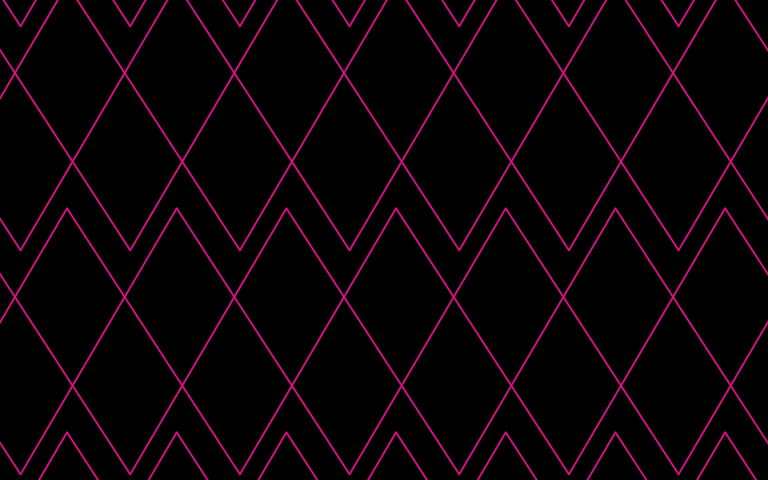
A WebGL 2 fragment shader for this pattern:

```glsl
#version 300 es
precision highp float;
// Thin pink zigzags on black, interlaced into rows of tall diamonds.

uniform vec2 u_resolution;
out vec4 fragColor;

// One repeat, in units of the canvas height.
const vec2 REPEAT = vec2(0.2285, 0.4667);
// Zigzags are taller than a row, so neighbouring rows overlap.
const float ZIGZAG_HEIGHT = 0.554;

// Distance to a row of parallel strokes; q.y runs down from the peaks,
// slope is the sideways run per unit of drop.
float strokeRow(vec2 q, float slope) {
    float offset = q.x - slope * q.y;
    offset -= REPEAT.x * round(offset / REPEAT.x);
    float foot = q.y + offset * slope / (1.0 + slope * slope);
    foot = clamp(foot, 0.0, ZIGZAG_HEIGHT);
    float rest = q.y - foot;
    return length(vec2(offset + slope * rest, rest));
}

void main() {
    vec2 p = gl_FragCoord.xy / u_resolution.y;
    float pixel = 1.0 / u_resolution.y;

    // Position relative to the peaks of the current row
    vec2 q = vec2(p.x - 0.1396, mod(0.566 - p.y, REPEAT.y));

    // Nearest stroke among this row and the rows overlapping it
    float dist = 1.0;
    for (int row = -1; row <= 1; row++) {
        vec2 rowPos = q + vec2(0.0, float(row) * REPEAT.y);
        float falling = strokeRow(rowPos, 0.650);
        float rising = strokeRow(rowPos, -0.587);
        dist = min(dist, min(falling, rising));
    }

    // Soft-edged line over the background
    float halfWidth = 0.0018;
    float line = 1.0 - smoothstep(halfWidth - 0.9 * pixel, halfWidth + 0.9 * pixel, dist);
    vec3 black = vec3(0.004, 0.0, 0.0);
    vec3 pink = vec3(0.93, 0.08, 0.57);
    fragColor = vec4(mix(black, pink, line), 1.0);
}
```
